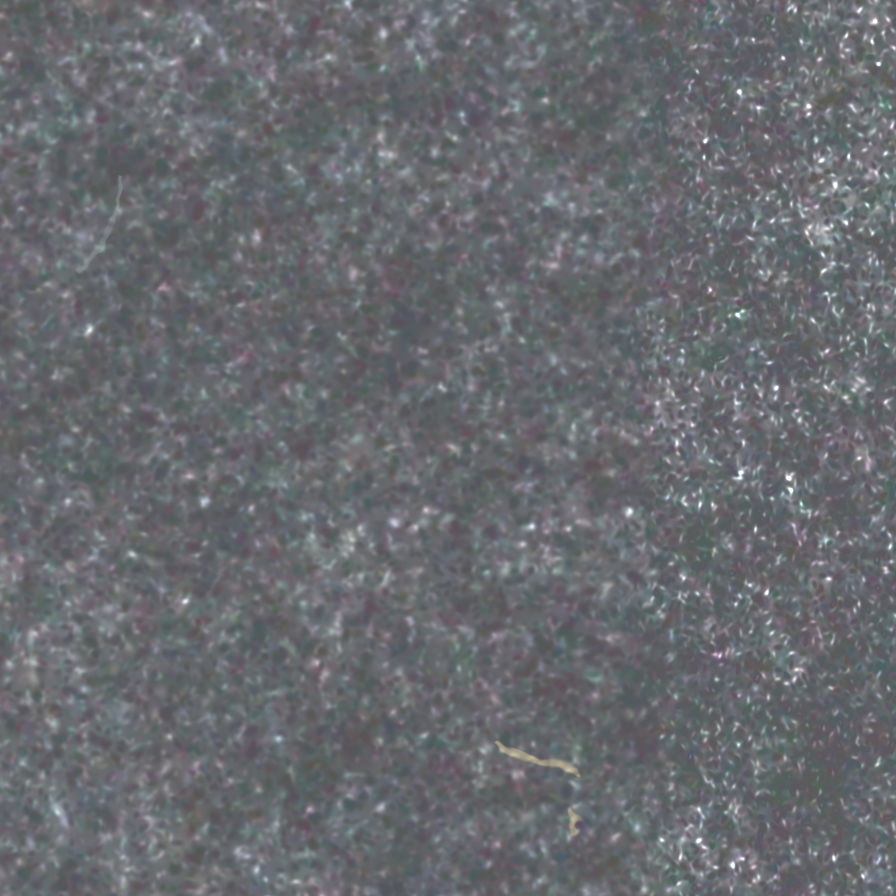
Give the GLSL for this texture, as a WebGL 1 fragment shader.

```glsl
precision highp float;
// Worn grey felt: layered cellular grains with faint colour tints, soft on the
// left and finer and crisper on the right, plus a few loose fibres.
// Each grain is a randomly turned oval blob scattered in a jittered cell.

uniform vec2 u_resolution;

const float PI = 3.14159;
const vec3 FELT_GREY = vec3(0.404, 0.414, 0.431);
const vec3 STRAW = vec3(0.70, 0.66, 0.55);
const vec3 PALE_LINT = vec3(0.56, 0.59, 0.60);

vec3 hash3(vec2 cell, float seed) {
  vec3 p = fract(vec3(cell.xyx + seed * 17.3) * vec3(0.1031, 0.1030, 0.0973));
  p += dot(p, p.yxz + 33.33);
  return fract((p.xxy + p.yzz) * p.zyx);
}

vec2 turn(vec2 v, float angle) {
  float c = cos(angle), s = sin(angle);
  return vec2(c * v.x - s * v.y, s * v.x + c * v.y);
}

// Sum of oval blobs of random sign: x is lightness, yz are two tints.
// Every channel has zero mean and roughly unit deviation.
vec3 grains(vec2 uv, float cells, float stretch, float seed) {
  vec2 p = uv * cells;
  vec2 home = floor(p);
  vec3 total = vec3(0.0);
  for (int j = -1; j <= 1; j++) {
    for (int i = -1; i <= 1; i++) {
      vec2 cell = home + vec2(float(i), float(j));
      vec3 place = hash3(cell, seed);
      vec3 amount = hash3(cell, seed + 5.0) * 2.0 - 1.0;
      vec2 d = turn(p - cell - place.xy, place.z * PI);
      d.x *= stretch;
      float blob = max(0.0, 1.0 - dot(d, d));
      total += amount * blob * blob * blob;
    }
  }
  return total * 2.6 * sqrt(stretch);
}

// Coverage of a bowed strand from a to b that thins towards its ends.
float strand(vec2 p, vec2 a, vec2 b, float bow, float width) {
  vec2 axis = b - a;
  float t = clamp(dot(p - a, axis) / dot(axis, axis), 0.0, 1.0);
  vec2 side = normalize(vec2(-axis.y, axis.x));
  vec2 spine = a + axis * t + side * bow * sin(PI * t);
  float reach = width * (0.6 + 0.4 * sin(PI * t));
  return 1.0 - smoothstep(reach * 0.3, reach * 1.3, length(p - spine));
}

void main() {
  vec2 uv = gl_FragCoord.xy / u_resolution;

  // Grain layers from broad patches down to single fibre ends
  vec3 broad = grains(uv, 7.0, 1.2, 1.0);
  vec3 patches = grains(uv, 23.0, 1.3, 2.0);
  vec3 medium = grains(uv, 68.0, 1.5, 3.0);
  vec3 fine = grains(uv, 118.0, 1.5, 4.0);
  vec3 crisp = grains(uv * vec2(1.1, 0.9), 128.0, 1.8, 6.0);

  // The nap turns crisp past a ragged, nearly upright border
  float border = 0.71 + 0.015 * sin(uv.y * 9.0) + 0.012 * patches.y;
  float crispness = smoothstep(-0.05, 0.07, uv.x - border);

  // Lightness, skewed so bright flecks stand out more than dark gaps
  float cloud = 0.27 * broad.x + 0.33 * patches.x;
  float soft = 0.68 * medium.x + 0.50 * fine.x;
  float sharp = 0.48 * medium.x + 0.45 * fine.x + 0.85 * crisp.x;
  float tone = cloud + mix(soft, sharp, crispness);
  float skew = mix(0.018, 0.026, crispness);
  float light = exp(0.115 * tone + skew * (tone * tone - 1.0));

  // Faint teal-to-rose and green-to-violet tints
  vec2 tint = 0.009 * medium.yz + 0.006 * fine.yz + 0.006 * patches.yz;
  tint += crispness * 0.007 * crisp.yz;
  vec3 color = FELT_GREY * light;
  color += tint.x * vec3(1.0, -0.5, -0.4) + tint.y * vec3(-0.3, 0.5, -0.6);

  // Loose fibres, roughened by the grain
  vec2 p = uv + 0.0018 * vec2(medium.y, medium.z);
  float lint = strand(p, vec2(0.134, 0.802), vec2(0.088, 0.697), 0.012, 0.0042);
  color = mix(color, PALE_LINT * (1.0 + 0.04 * fine.x), 0.55 * lint);

  float straw = strand(p, vec2(0.555, 0.171), vec2(0.610, 0.147), -0.003, 0.0045);
  straw = max(straw, strand(p, vec2(0.605, 0.149), vec2(0.646, 0.137), 0.004, 0.0058));
  straw = max(straw, strand(p, vec2(0.637, 0.094), vec2(0.641, 0.071), 0.003, 0.0080));
  color = mix(color, STRAW * (1.0 + 0.07 * fine.x), 0.8 * straw);

  gl_FragColor = vec4(clamp(color, 0.0, 1.0), 1.0);
}
```
